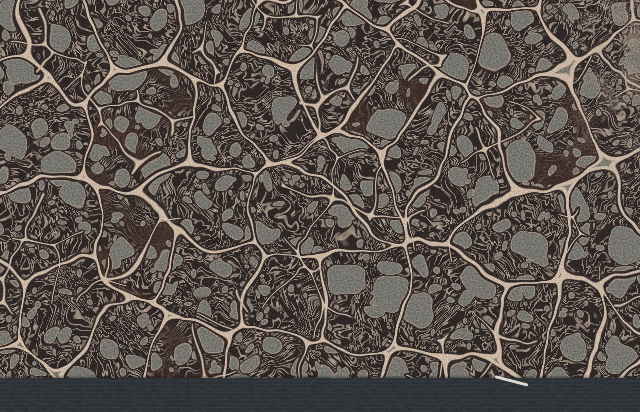
Reproduce this texture procedurally as a Shadertoy shader.

```glsl
// Marbled paper above a strip of dark woven cloth. Warped Voronoi borders give
// the cream veins, scattered ellipses the grey drops, and zero crossings of
// stretched gradient noise the wiry threads that flow around them.

const vec3 INK = vec3(0.178, 0.152, 0.148);
const vec3 BROWN = vec3(0.235, 0.175, 0.155);
const vec3 THREAD = vec3(0.69, 0.62, 0.56);
const vec3 RIM = vec3(0.64, 0.575, 0.52);
const vec3 GREY = vec3(0.465, 0.460, 0.435);
const vec3 CREAM = vec3(0.80, 0.72, 0.645);
const vec3 CLOTH = vec3(0.185, 0.205, 0.225);
const float CLOTH_TOP = 0.083;
const float TAU = 6.28318;

vec2 hash2(vec2 cell) {
    vec3 a = fract(cell.xyx * vec3(0.1031, 0.1030, 0.0973));
    a += dot(a, a.yzx + 33.33);
    return fract((a.xx + a.yz) * a.zy);
}

mat2 rotation(float angle) {
    float c = cos(angle), s = sin(angle);
    return mat2(c, s, -s, c);
}

float cornerGradient(vec2 cell, vec2 offset) {
    float angle = TAU * hash2(cell).x;
    return dot(vec2(cos(angle), sin(angle)), offset);
}

float gradientNoise(vec2 p) {
    vec2 i = floor(p), f = fract(p);
    vec2 u = f * f * f * (f * (f * 6.0 - 15.0) + 10.0);
    vec2 e = vec2(1.0, 0.0);
    float low = mix(cornerGradient(i, f), cornerGradient(i + e.xy, f - e.xy), u.x);
    float high = mix(cornerGradient(i + e.yx, f - e.yx), cornerGradient(i + e.xx, f - e.xx), u.x);
    return mix(low, high, u.y);
}

vec2 warp(vec2 p, float frequency, float amount) {
    vec2 q = p * frequency;
    return p + amount * vec2(gradientNoise(q + 13.7), gradientNoise(q + 71.3));
}

// Soft distance to the cell border (x), swollen at junctions, and cell hash (yz)
vec3 veinCells(vec2 p, float frequency, float sharpness) {
    p *= frequency;
    vec2 base = floor(p), nearest = vec2(9.0), id = base;
    for (int y = -1; y <= 1; y++)
    for (int x = -1; x <= 1; x++) {
        vec2 cell = base + vec2(x, y);
        vec2 d = cell + hash2(cell) - p;
        if (dot(d, d) < dot(nearest, nearest)) { nearest = d; id = cell; }
    }
    float sum = 0.000001;
    for (int y = -2; y <= 2; y++)
    for (int x = -2; x <= 2; x++) {
        vec2 cell = base + vec2(x, y);
        vec2 d = cell + hash2(cell) - p, gap = d - nearest;
        if (dot(gap, gap) > 0.0001)
            sum += exp(-sharpness * dot(0.5 * (d + nearest), normalize(gap)));
    }
    return vec3(-log(sum) / (sharpness * frequency), hash2(id + 37.0));
}

// Distance to ellipses scattered on a jittered grid
float drops(vec2 p, float frequency, float density, vec2 radii, float seed) {
    vec2 base = floor(p * frequency);
    float best = 0.08;
    for (int y = -1; y <= 1; y++)
    for (int x = -1; x <= 1; x++) {
        vec2 cell = base + vec2(x, y);
        vec2 shape = hash2(cell + seed), pick = hash2(cell + seed + 57.0);
        vec2 center = (cell + 0.1 + 0.8 * hash2(cell + seed + 91.0)) / frequency;
        float stretch = mix(0.8, 1.0, shape.y);
        vec2 d = rotation(TAU * pick.y) * (p - center) * vec2(stretch, 1.0 / stretch);
        if (pick.x < density) best = min(best, length(d) - mix(radii.x, radii.y, shape.x));
    }
    return best;
}

float fibre(vec2 q) {
    return gradientNoise(q * vec2(30.0, 92.0)) + 0.55 * gradientNoise(q * vec2(70.0, 165.0) + 7.0);
}

// Lines of even width: noise divided by its slope approximates a distance
float threads(vec2 p, float angle, float bend) {
    vec2 q = rotation(angle) * warp(warp(p, 9.0, 0.06), 30.0, 0.008) + vec2(0.0, bend);
    float step = 0.001, n = fibre(q);
    vec2 slope = vec2(fibre(q + vec2(step, 0.0)), fibre(q + vec2(0.0, step))) - n;
    float distance = abs(n) / (length(slope) / step + 14.0);
    float width = 0.0012 + 0.0014 * gradientNoise(p * 38.0);
    return 1.0 - smoothstep(width - 0.0007, width + 0.0009, distance);
}

float below(float value, float edge, float soft) {
    return 1.0 - smoothstep(edge - soft, edge + soft, value);
}

vec3 marbledPaper(vec2 p, float soft) {
    // Main veins swell unevenly; thinner ones split some of the cells
    float sharpness = clamp(30.0 + 45.0 * gradientNoise(p * 4.0 + 5.0), 14.0, 60.0);
    vec2 bent = warp(warp(p, 6.0, 0.06), 22.0, 0.009);
    vec3 cell = veinCells(bent, 5.0, sharpness);
    float split = veinCells(bent + 4.3, 7.5, 40.0).x;
    split += 0.05 * smoothstep(-0.12, 0.10, gradientNoise(p * 4.5 + 31.0));
    float vein = min(cell.x - 0.0030 - 0.0030 * gradientNoise(p * 9.0), split - 0.0016);
    float grain = gradientNoise(p * 240.0) + 0.8 * gradientNoise(p * 330.0);

    // Drops of three sizes, kept clear of the veins
    vec2 q = warp(warp(p, 16.0, 0.022), 45.0, 0.003);
    float drop = drops(q, 9.0, 0.60, vec2(0.018, 0.044), 3.0);
    drop = min(drop, drops(q, 15.0, 0.52, vec2(0.010, 0.022), 19.0));
    drop = min(drop, drops(q, 28.0, 0.40, vec2(0.005, 0.010), 43.0));
    drop = max(drop, 0.006 - vein);

    // Dark ground and threads
    float bare = smoothstep(0.80, 0.90, cell.z) * smoothstep(-0.1, 0.2, gradientNoise(p * 11.0));
    vec3 color = mix(INK, BROWN, bare) * (1.0 + 0.30 * grain);
    float open = smoothstep(0.001, 0.005, drop) * smoothstep(0.001, 0.006, vein);
    float strength = 0.78 + 0.5 * gradientNoise(p * 50.0);
    float wire = threads(p, TAU * cell.y, 0.5 * drop) * open * (1.0 - 0.8 * bare);
    color = mix(color, THREAD, clamp(strength, 0.3, 1.0) * wire);

    // Rimmed drops, then veins with grey pools at the junctions
    vec3 speckled = GREY * (1.0 + 0.30 * grain);
    color = mix(color, RIM * (1.0 + 0.25 * grain), below(drop, 0.0, soft));
    color = mix(color, speckled, below(drop, -0.0022, soft));
    color = mix(color, CREAM * (1.0 + 0.15 * grain), below(vein, 0.0, soft));
    color = mix(color, speckled, below(cell.x, -0.0055, soft));

    // Rubbed patches toward the upper right
    float rub = smoothstep(1.25, 1.55, p.x) * smoothstep(0.45, 0.95, p.y);
    rub *= smoothstep(-0.15, 0.4, gradientNoise(p * 18.0) + 0.6 * grain);
    return mix(color, RIM, 0.6 * rub);
}

vec3 wovenCloth(vec2 p) {
    vec2 weave = sin(p * TAU * vec2(95.0, 110.0));
    float shade = 1.0 + 0.09 * weave.x * weave.y + 0.06 * weave.y;
    return CLOTH * (shade + 0.16 * gradientNoise(p * vec2(60.0, 140.0)));
}

void mainImage(out vec4 fragColor, in vec2 fragCoord) {
    vec2 p = fragCoord / iResolution.y;
    float soft = max(0.0008, 0.6 / iResolution.y);
    float seam = p.y - CLOTH_TOP - 0.003 * gradientNoise(vec2(p.x * 14.0, 2.0));
    vec3 color = marbledPaper(p, soft) * mix(0.75, 1.0, smoothstep(0.0, 0.008, seam));
    color = mix(color, wovenCloth(p), below(seam, 0.0, soft));

    // Pale tear across the seam
    vec2 along = vec2(0.073, -0.019), start = p - vec2(1.205, 0.085);
    float tear = length(start - along * clamp(dot(start, along) / dot(along, along), 0.0, 1.0));
    color = mix(color, vec3(0.88, 0.86, 0.82), below(tear, 0.0035, soft));
    fragColor = vec4(clamp(color, 0.0, 1.0), 1.0);
}
```
